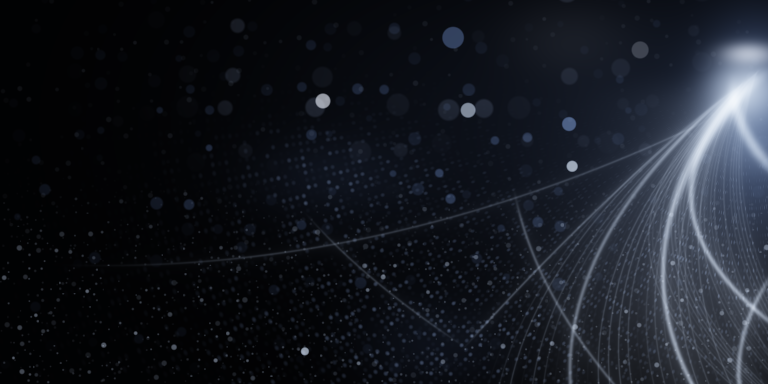
A Shadertoy shader for this background:

```glsl
const vec3 STEEL = vec3(0.74, 0.82, 0.95);
const vec3 NAVY = vec3(0.30, 0.40, 0.62);
const vec3 GREY = vec3(0.55, 0.57, 0.62);
const vec2 SOURCE = vec2(1.95, 0.79);

float hash(vec2 p) {
    vec3 q = fract(p.xyx * vec3(0.1031, 0.1030, 0.0973));
    q += dot(q, q.yzx + 33.33);
    return fract((q.x + q.y) * q.z);
}

// Elliptical soft light
float glow(vec2 p, vec2 centre, vec2 size) {
    vec2 d = (p - centre) / size;
    return exp(-dot(d, d));
}

float disc(vec2 p, vec2 centre, float radius, float soft) {
    return 1.0 - smoothstep(radius - soft, radius + soft, length(p - centre));
}

// One randomly sized, randomly lit disc per occupied cell
float bokeh(vec2 p, float cell, float radius, float density, float soft, float seed) {
    vec2 id = floor(p / cell);
    vec2 key = id + seed;
    float size = radius * mix(0.45, 1.0, hash(key + 7.3));
    vec2 jitter = vec2(hash(key + 19.1), hash(key + 41.7));
    vec2 centre = id * cell + mix(vec2(size), vec2(cell - size), jitter);
    float light = hash(key + 63.9);
    return step(hash(key), density) * (0.15 + 0.85 * light * light)
        * disc(p, centre, size, soft);
}

// Distance to the parabola x(y) through three points
float curveDistance(vec2 p, vec2 a, vec2 b, vec2 c) {
    float slope = (b.x - a.x) / (b.y - a.y);
    float bend = ((c.x - b.x) / (c.y - b.y) - slope) / (c.y - a.y);
    float x = a.x + (p.y - a.y) * (slope + bend * (p.y - b.y));
    float tangent = slope + bend * (2.0 * p.y - a.y - b.y);
    return abs(p.x - x) / sqrt(1.0 + tangent * tangent);
}

// Thin core and faint halo, fading beyond both ends
float strand(vec2 p, vec2 a, vec2 b, vec2 c, float width) {
    float d = curveDistance(p, a, b, c);
    float ends = smoothstep(c.y - 0.06, c.y + 0.04, p.y)
        * (1.0 - smoothstep(a.y - 0.10, a.y + 0.02, p.y));
    return ends * (exp(-d * d / (width * width)) + 0.2 * exp(-d / (width * 5.0)));
}

// Dots lined up on rings and rays around the light source
float ringDust(vec2 p, vec2 centre, float spacing) {
    vec2 d = p - centre;
    vec2 grid = vec2(length(d), atan(d.y, -d.x) * 1.1) / spacing;
    vec2 id = floor(grid);
    float light = hash(id);
    return light * light * light * disc(fract(grid), vec2(0.5), 0.25, 0.2);
}

vec3 backdrop(vec2 p) {
    vec3 c = vec3(0.004, 0.005, 0.008);
    c += NAVY * 0.10 * glow(p, vec2(1.30, 0.68), vec2(0.62, 0.42));
    c += NAVY * 0.20 * glow(p, vec2(1.90, 0.58), vec2(0.42, 0.42));
    c += GREY * 0.20 * glow(p, vec2(1.82, 0.22), vec2(0.34, 0.32));
    c += GREY * 0.08 * glow(p, vec2(1.48, 0.90), vec2(0.16, 0.10));
    c += NAVY * 0.09 * glow(p, vec2(0.86, 0.54), vec2(0.20, 0.10));
    c += NAVY * 0.10 * glow(p, vec2(1.13, 0.10), vec2(0.20, 0.12));
    return c;
}

vec3 particles(vec2 p, float px) {
    float upper = smoothstep(0.45, 0.80, p.y) * smoothstep(0.05, 0.9, p.x);
    float middle = glow(p, vec2(1.05, 0.56), vec2(0.75, 0.28));
    float lower = 1.0 - smoothstep(0.28, 0.58, p.y);
    float dustArea = glow(p, vec2(1.15, 0.15), vec2(0.55, 0.28))
        + 0.7 * glow(p, vec2(0.87, 0.52), vec2(0.28, 0.13))
        + 0.7 * glow(p, vec2(1.85, 0.30), vec2(0.22, 0.25));
    vec3 c = mix(NAVY, GREY, 0.5) * 0.22 * upper * bokeh(p, 0.11, 0.030, 0.55, 0.004, 3.0);
    c += NAVY * 0.40 * (0.15 + middle) * bokeh(p, 0.075, 0.017, 0.40, px * 1.3, 57.0);
    c += STEEL * 0.45 * (0.15 + lower) * bokeh(p, 0.042, 0.007, 0.35, px, 91.0);
    c += STEEL * 0.30 * lower * bokeh(p, 0.017, 0.003, 0.40, px, 133.0);
    c += mix(NAVY, STEEL, 0.3) * 0.45 * dustArea * ringDust(p, SOURCE, 0.018);
    // Brighter foreground discs
    c += GREY * 1.25 * disc(p, vec2(0.841, 0.737), 0.019, px);
    c += STEEL * 0.70 * disc(p, vec2(1.219, 0.713), 0.019, px);
    c += STEEL * 0.95 * disc(p, vec2(1.490, 0.567), 0.014, px);
    c += NAVY * 0.75 * disc(p, vec2(1.482, 0.677), 0.018, px);
    c += NAVY * 0.50 * disc(p, vec2(1.180, 0.902), 0.028, px);
    c += GREY * 0.30 * disc(p, vec2(1.667, 0.870), 0.022, px);
    c += STEEL * 0.90 * disc(p, vec2(0.794, 0.085), 0.010, px);
    return c;
}

float strands(vec2 p, float px) {
    float w = max(px, 0.003);
    float taper = smoothstep(0.35, 0.80, p.y);
    vec2 top = vec2(1.97, 0.81);
    float s = 0.65 * strand(p, top, vec2(1.75, 0.45), vec2(1.83, -0.05), 0.006 + 0.016 * taper);
    s += 0.65 * strand(p, vec2(2.0, 0.82), vec2(1.80, 0.50), vec2(2.0, 0.165), 0.006 + 0.008 * taper);
    s += 0.38 * strand(p, vec2(1.90, 0.76), vec2(1.5625, 0.349), vec2(1.49, -0.05), 0.005);
    s += 0.22 * strand(p, vec2(1.80, 0.68), vec2(1.50, 0.40), vec2(1.25, 0.14), w);
    s += 0.25 * strand(p, vec2(1.34, 0.50), vec2(1.406, 0.297), vec2(1.615, -0.02), w * 1.3);
    s += 0.15 * strand(p, vec2(0.80, 0.44), vec2(0.99, 0.258), vec2(1.146, 0.14), w);
    s += 0.50 * strand(p, vec2(2.02, 0.30), vec2(1.94, 0.14), vec2(1.932, -0.05), 0.006);
    // Long sweeping arc, measured along x
    s += 0.15 * strand(p.yx, vec2(0.69, 1.85), vec2(0.362, 0.86), vec2(0.31, 0.16), w)
        * smoothstep(0.1, 0.8, p.x);
    // Fine fan and the threads crossing it
    for (int i = 0; i < 28; i++) {
        float t = float(i) / 27.0;
        float light = hash(vec2(float(i), 5.0));
        vec2 mid = vec2(mix(1.46, 1.90, t), 0.35);
        vec2 foot = vec2(mix(1.26, 2.08, t), -0.05);
        s += 0.13 * light * strand(p, vec2(1.93, 0.78), mid, foot, w * 0.8);
        vec2 bend = vec2(mix(1.70, 1.94, t), 0.46);
        s += 0.10 * (1.0 - light) * strand(p, top, bend, bend + vec2(0.25, -0.50), w * 0.8);
    }
    return s;
}

void mainImage(out vec4 fragColor, in vec2 fragCoord) {
    vec2 p = fragCoord / iResolution.xy * vec2(2.0, 1.0);
    float px = 1.0 / iResolution.y;
    vec3 color = backdrop(p) + particles(p, px) + STEEL * strands(p, px);
    // Light source, its flare and short beam
    color += STEEL * 0.9 * glow(p, vec2(1.94, 0.775), vec2(0.08, 0.07));
    color += NAVY * 0.8 * glow(p, vec2(1.98, 0.70), vec2(0.13, 0.20));
    color += GREY * 1.2 * glow(p, vec2(1.95, 0.86), vec2(0.06, 0.025));
    color += STEEL * 0.7 * strand(p, vec2(1.91, 0.80), vec2(1.93, 0.68), vec2(2.0, 0.57), 0.014);
    fragColor = vec4(1.0 - exp(-1.25 * color), 1.0);
}
```
